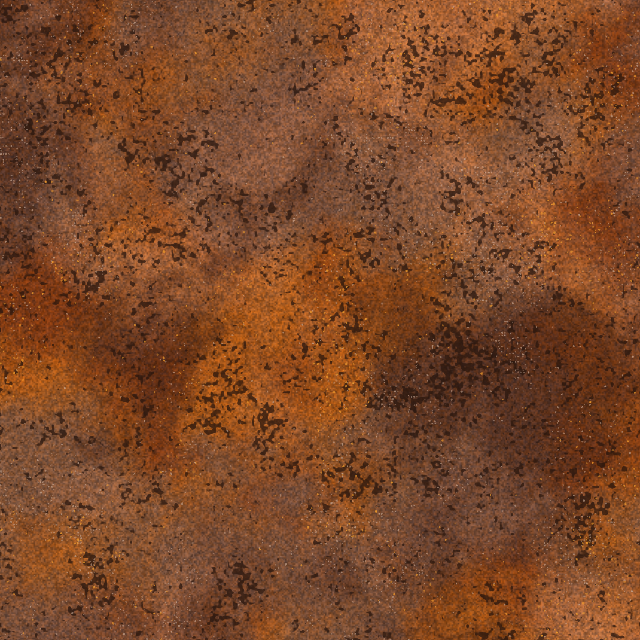
A three.js fragment shader for this texture:

```glsl
// Weathered rust: soft clouds of orange, grey-brown, pale haze and shadow,
// made from layered noise, then roughened with fine grain, clustered dark
// pits, and cellular flecks of pale mineral and bright yellow oxide.
varying vec2 vUv;

const vec3 DEEP_RUST = vec3(0.48, 0.22, 0.08);
const vec3 ORANGE_RUST = vec3(0.65, 0.34, 0.10);
const vec3 GREY_BROWN = vec3(0.45, 0.32, 0.26);
const vec3 PALE_HAZE = vec3(0.71, 0.46, 0.32);
const vec3 SHADOW = vec3(0.29, 0.15, 0.09);
const vec3 PIT = vec3(0.15, 0.08, 0.05);
const vec3 MINERAL = vec3(0.80, 0.68, 0.60);
const vec3 OXIDE = vec3(0.95, 0.62, 0.18);

float hash(vec2 p) {
  vec3 q = fract(vec3(p.xyx) * 0.1031);
  q += dot(q, q.yzx + 33.33);
  return fract((q.x + q.y) * q.z);
}

float noise(vec2 p) {
  vec2 cell = floor(p);
  vec2 f = fract(p);
  f = f * f * (3.0 - 2.0 * f);
  float low = mix(hash(cell), hash(cell + vec2(1.0, 0.0)), f.x);
  float high = mix(hash(cell + vec2(0.0, 1.0)), hash(cell + 1.0), f.x);
  return mix(low, high, f.y);
}

// Six octaves, each turned so that the lattices do not line up
float clouds(vec2 p, float roughness) {
  float sum = 0.0;
  float total = 0.0;
  float weight = 1.0;
  for (int i = 0; i < 6; i++) {
    sum += weight * noise(p);
    total += weight;
    weight *= roughness;
    p = mat2(1.6, 1.2, -1.2, 1.6) * p + 17.3;
  }
  return sum / total;
}

// One jittered dot per cell, kept with the given probability
float flecks(vec2 p, float density, float seed) {
  vec2 cell = floor(p) + seed;
  vec2 centre = 0.35 + 0.3 * vec2(hash(cell + 3.1), hash(cell + 7.7));
  float radius = mix(0.16, 0.36, hash(cell + 11.9));
  float dist = length(fract(p) - centre);
  float kept = step(hash(cell + 23.5), density);
  return kept * (1.0 - smoothstep(radius - 0.14, radius + 0.14, dist));
}

vec3 rustClouds(vec2 uv, float grey, float haze, float shade) {
  float glow = smoothstep(0.32, 0.68, clouds(uv * 5.0 + 41.0, 0.6));
  vec3 colour = mix(DEEP_RUST, ORANGE_RUST, glow);
  colour = mix(colour, GREY_BROWN, 0.75 * grey);
  colour = mix(colour, PALE_HAZE, 0.6 * haze);
  return mix(colour, SHADOW, 0.65 * shade);
}

// Fine brightness grain with a slight drift between warm and cool
vec3 addGrain(vec3 colour, vec2 uv) {
  float fine = noise(uv * 430.0) - 0.5;
  float coarse = noise(uv * 190.0 + 60.0) - 0.5;
  float tint = noise(uv * 310.0 + 130.0) - 0.5;
  colour *= 1.0 + 0.42 * fine + 0.24 * coarse;
  return colour + tint * vec3(0.07, 0.0, -0.07);
}

void main() {
  vec2 drift = vec2(noise(vUv * 6.0 + 5.0), noise(vUv * 6.0 + 29.0)) - 0.5;
  vec2 uv = vUv + 0.07 * drift;

  // Masks for the broad stains
  float grey = smoothstep(0.42, 0.66, clouds(uv * 4.0 + 83.0, 0.55));
  float haze = smoothstep(0.48, 0.74, clouds(uv * 3.6 + 127.0, 0.5));
  float shade = smoothstep(0.47, 0.70, clouds(uv * 4.4 + 211.0, 0.58));
  vec3 colour = addGrain(rustClouds(uv, grey, haze, shade), vUv);

  // Dark pits crowd together inside the shadows
  float cluster = clouds(uv * 14.0 + 307.0, 0.7);
  float pitField = 0.55 * noise(vUv * 230.0 + 9.0) + 0.45 * noise(vUv * 120.0);
  float pits = smoothstep(0.66, 0.82, pitField + 0.9 * (cluster - 0.5) + 0.08 * shade);
  colour = mix(colour, PIT, 0.72 * pits);

  // Pale flecks follow grey stains, yellow ones the cleaner rust
  float patches = smoothstep(0.45, 0.68, clouds(uv * 11.0 + 401.0, 0.6));
  vec2 ragged = vUv + 0.002 * vec2(noise(vUv * 260.0), noise(vUv * 260.0 + 50.0));
  float pale = flecks(ragged * 240.0, 0.015 + 0.20 * patches * (0.2 + grey), 0.0);
  float yellow = flecks(ragged * 200.0, 0.006 + 0.16 * patches * (1.0 - grey) * (1.0 - shade), 500.0);
  float strength = mix(0.3, 1.0, noise(vUv * 170.0 + 77.0));
  colour = mix(colour, MINERAL, 0.75 * pale * strength);
  colour = mix(colour, OXIDE, 0.9 * yellow * strength);

  gl_FragColor = vec4(clamp(colour, 0.0, 1.0), 1.0);
}
```
